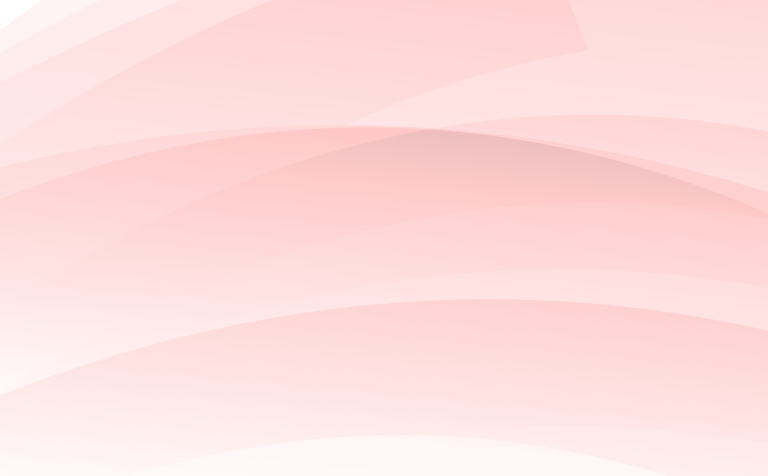
A Shadertoy shader for this background:

```glsl
// Pale pink backdrop of broad overlapping arched sheets.
// Each sheet is the area under a parabola, filled with a tilted linear
// gradient of "ink" (how far green and blue fall below white).

// Parabola through heights at x = 0, 0.5 and 1.
float arch(float x, vec3 h) {
    return h.x * (1.0 - 2.0 * x) * (1.0 - x)
         + h.y * 4.0 * x * (1.0 - x)
         + h.z * x * (2.0 * x - 1.0);
}

// Antialiased coverage of the area under an arch.
float under(vec2 uv, vec3 heights, float soft) {
    return smoothstep(-soft, soft, arch(uv.x, heights) - uv.y);
}

// Ink along the tilted axis; each stop is (position, ink).
float ramp(float axis, vec2 low, vec2 high) {
    float t = (axis - low.x) / (high.x - low.x);
    return max(mix(low.y, high.y, t), 0.0);
}

void mainImage(out vec4 fragColor, in vec2 fragCoord) {
    vec2 uv = fragCoord / iResolution.xy;
    float soft = 0.8 / iResolution.y;
    float axis = uv.y + 0.15 * uv.x;
    float ink = 0.0;

    // Stepped sheets around the upper left corner
    ink = mix(ink, 0.045, under(uv, vec3(0.937, 1.40, 1.60), soft));
    ink = mix(ink, 0.070, under(uv, vec3(0.889, 1.25, 1.43), soft));
    ink = mix(ink, ramp(axis, vec2(0.75, 0.095), vec2(1.0, 0.115)),
              under(uv, vec3(0.826, 1.14, 1.254), soft));
    ink = mix(ink, ramp(axis, vec2(0.66, 0.10), vec2(1.05, 0.17)),
              under(uv, vec3(0.697, 1.0865, 1.211), soft));

    // Lighter sheet in the upper right, with a slanted left end
    float slant = smoothstep(-soft, soft, uv.x - 0.74 - 0.25 * (1.0 - uv.y));
    float rightSheet = max(slant, under(uv, vec3(0.272, 0.772, 0.92), soft));
    ink = mix(ink, ramp(axis, vec2(0.88, 0.112), vec2(1.13, 0.147)), rightSheet);

    // Three large arches crossing near the middle
    float rim = under(uv, vec3(0.6485, 0.7355, 0.596), soft);
    float dome = under(uv, vec3(0.5816, 0.732, 0.552), soft);
    float sweep = under(uv, vec3(0.3556, 0.709, 0.724), soft);
    ink = mix(ink, ramp(axis, vec2(0.62, 0.13), vec2(0.78, 0.155)), rim);
    ink = mix(ink, ramp(axis, vec2(0.80, 0.14), vec2(0.87, 0.16)),
              sweep * (1.0 - rim));
    ink = mix(ink, 0.185, sweep * rim);
    ink = mix(ink, ramp(axis, vec2(0.37, 0.09), vec2(0.77, 0.21)), dome);
    float overlap = dome * sweep;
    ink = mix(ink, ramp(axis, vec2(0.31, 0.07), vec2(0.70, 0.212)), overlap);
    float shade = 0.065 * overlap * smoothstep(0.67, 0.82, axis);

    // Pale bands inside the overlap
    ink = mix(ink, ramp(axis, vec2(0.35, 0.085), vec2(0.65, 0.178)),
              under(uv, vec3(0.176, 0.525, 0.54), soft));
    ink = mix(ink, ramp(axis, vec2(0.35, 0.082), vec2(0.51, 0.118)),
              under(uv, vec3(0.14, 0.405, 0.395), soft));

    // Lower arch and the near-white sheets along the bottom
    ink = mix(ink, ramp(axis, vec2(0.017, 0.03), vec2(0.444, 0.17)),
              under(uv, vec3(0.1695, 0.362, 0.3054), soft));
    ink = mix(ink, ramp(axis, vec2(0.10, 0.055), vec2(0.20, 0.083)),
              under(uv, vec3(-0.161, 0.0786, 0.069), soft));
    ink = mix(ink, ramp(axis, vec2(0.0, 0.02), vec2(0.18, 0.04)),
              under(uv, vec3(-0.103, 0.0857, -0.075), soft));

    fragColor = vec4(1.0 - shade, vec2(1.0 - ink), 1.0);
}
```
